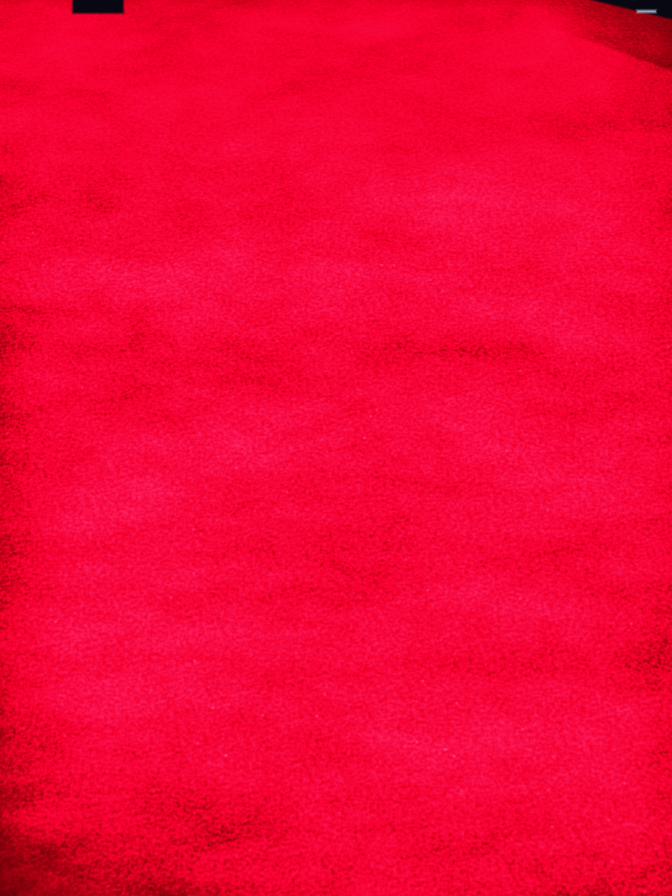
This texture is drawn by a Shadertoy shader. Its source:

```glsl
// A red carpet seen at a slant, its fine pile crossed by soft level streaks.
// Layers of gradient noise and edge shading add up to one tone value,
// which a stepped red ramp turns into colour; dark props sit at the top.

const vec3 SHADOW = vec3(0.42, 0.00, 0.03);
const vec3 MAROON = vec3(0.67, 0.00, 0.07);
const vec3 CRIMSON = vec3(0.86, 0.00, 0.12);
const vec3 RED = vec3(0.97, 0.00, 0.19);
const vec3 ROSE = vec3(0.97, 0.03, 0.24);
const vec3 PINK = vec3(0.98, 0.07, 0.31);
const vec3 PALE = vec3(1.00, 0.22, 0.45);
const vec3 PROP = vec3(0.03, 0.03, 0.07);
const vec3 GLINT = vec3(0.65, 0.72, 0.82);

const float BASE_TONE = 2.85;
const float PILE_FREQ = 135.0;
const float PILE_GAIN = 1.9;
const float STREAK_GAIN = 1.35;
const float SPECK_FREQ = 90.0;
const float SPECK_SHARE = 0.015;

vec2 hash2(vec2 p) {
    vec3 q = fract(vec3(p.xyx) * vec3(0.1031, 0.1030, 0.0973));
    q += dot(q, q.yzx + 33.33);
    return fract((q.xx + q.yz) * q.zy);
}

float cornerDot(vec2 cell, vec2 corner, vec2 f) {
    float angle = 6.2832 * hash2(cell + corner).x;
    return dot(vec2(cos(angle), sin(angle)), f - corner);
}

float gradientNoise(vec2 p) {
    vec2 i = floor(p), f = p - i;
    vec2 u = f * f * f * (f * (f * 6.0 - 15.0) + 10.0);
    float low = mix(cornerDot(i, vec2(0, 0), f), cornerDot(i, vec2(1, 0), f), u.x);
    float high = mix(cornerDot(i, vec2(0, 1), f), cornerDot(i, vec2(1, 1), f), u.x);
    return mix(low, high, u.y);
}

// Level streaks: wide, flat noise in four octaves, bent by a slow wave
float streaks(vec2 p) {
    float sum = 0.0, gain = 1.0;
    vec2 freq = vec2(2.4, 6.0);
    p.y += 0.03 * gradientNoise(p * 4.0 + 70.0);
    for (int i = 0; i < 4; i++) {
        sum += gain * gradientNoise(p * freq + 17.0 * float(i));
        freq *= vec2(2.2, 2.1);
        gain *= 0.8;
    }
    return sum;
}

// Pile: slanted short tufts over finer grain
float pile(vec2 p) {
    vec2 slanted = vec2(0.8 * p.x + 0.35 * p.y, 1.15 * p.y - 0.3 * p.x);
    return gradientNoise(slanted * PILE_FREQ + 50.0)
         + 0.9 * gradientNoise(p * PILE_FREQ * 1.5 + 90.0);
}

// Rare pale lint, one dot in a few cells
float specks(vec2 p) {
    vec2 cell = floor(p * SPECK_FREQ);
    vec2 rnd = hash2(cell + 200.0);
    vec2 centre = 0.3 + 0.4 * hash2(cell + 431.0);
    float d = length(fract(p * SPECK_FREQ) - centre);
    return step(rnd.x, SPECK_SHARE) * smoothstep(0.35, 0.05, d) * rnd.y;
}

// Shading of edges, corners and the diagonal fold; p.y runs up from the bottom
float shading(vec2 p, float depth) {
    float left = 1.9 * exp(-p.x / 0.055) * smoothstep(1.35, 0.8, p.y);
    float right = 1.0 * exp((p.x - 1.0) / 0.045);
    float bottom = 1.3 * exp(-p.y / 0.09);
    float corner = 0.9 * exp(-dot(p, p) / 0.04);
    float fold = 0.8 * smoothstep(0.06, -0.10, p.y - 0.72 * p.x - 0.05)
               * smoothstep(0.65, 0.1, p.x) * smoothstep(0.45, 0.1, p.y);
    float far = 0.75 * smoothstep(0.36, 0.08, depth) + 1.0 * exp(-depth / 0.025);
    return left + right + bottom + corner + fold + far;
}

vec3 ramp(float tone) {
    vec3 c = mix(SHADOW, MAROON, clamp(0.6 * tone + 1.0, 0.0, 1.0));
    c = mix(c, CRIMSON, clamp(tone, 0.0, 1.0));
    c = mix(c, RED, clamp(tone - 1.0, 0.0, 1.0));
    c = mix(c, ROSE, clamp(tone - 2.0, 0.0, 1.0));
    c = mix(c, PINK, clamp(tone - 3.0, 0.0, 1.0));
    return mix(c, PALE, clamp((tone - 4.0) / 3.0, 0.0, 1.0));
}

float boxMask(vec2 p, vec2 centre, vec2 halfSize, float blur) {
    vec2 d = abs(p - centre) - halfSize;
    return smoothstep(blur, -blur, max(d.x, d.y));
}

void mainImage(out vec4 fragColor, in vec2 fragCoord) {
    vec2 p = fragCoord / iResolution.x;
    float depth = iResolution.y / iResolution.x - p.y;
    vec2 ground = vec2((p.x - 0.5) * (1.0 + 0.25 * p.y), p.y * (1.0 + 0.2 * p.y)) + 1.0;

    // Carpet tone, calmer with distance and in deep shade
    float nearness = smoothstep(0.0, 0.45, depth);
    float tone = BASE_TONE - shading(p, depth);
    float lit = smoothstep(-1.0, 2.0, tone);
    tone += STREAK_GAIN * streaks(ground) * mix(0.6, 1.0, nearness);
    tone += PILE_GAIN * pile(ground) * mix(0.35, 1.0, nearness) * mix(0.35, 1.0, lit);
    tone += 3.0 * specks(ground) * nearness;

    // Darker floor beyond the slanted far edge
    float farEdge = 0.066 + 0.36 * (p.x - 0.89) - depth;
    tone -= 1.6 * smoothstep(-0.004, 0.004, farEdge) * smoothstep(0.76, 0.94, p.x);
    vec3 colour = ramp(tone);

    // Dark props at the top edge
    vec2 q = vec2(p.x, depth);
    float prop = boxMask(q, vec2(0.146, 0.0), vec2(0.038, 0.020), 0.003);
    prop = max(prop, smoothstep(-0.003, 0.003, 0.24 * (p.x - 0.88) - depth));
    colour = mix(colour, PROP, prop);
    colour = mix(colour, GLINT, boxMask(q, vec2(0.962, 0.017), vec2(0.014, 0.002), 0.003));
    fragColor = vec4(colour, 1.0);
}
```
